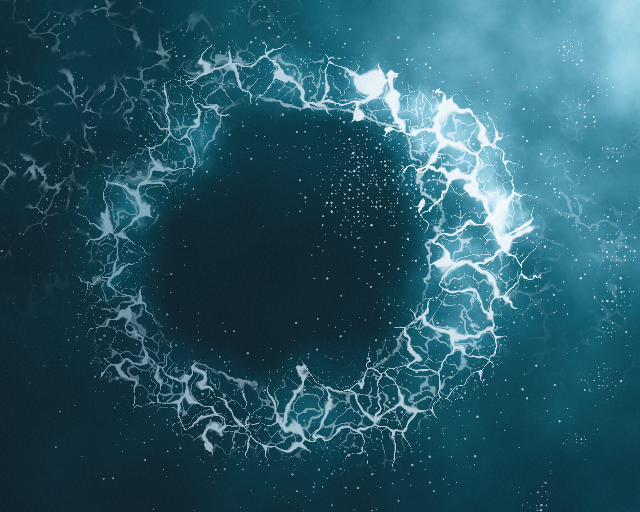
Write a Shadertoy shader that draws this texture.

```glsl
// Aerial view of a ring of white sea foam around a dark pool in teal water.

const float TAU = 6.2831853;

// Foam ring every 30 degrees from the right: mid radius, half width, strength
const vec3 RING[12] = vec3[12](
    vec3(.33, .09, 1.), vec3(.335, .085, 1.), vec3(.315, .045, 1.),
    vec3(.315, .045, .8), vec3(.36, .06, .7), vec3(.33, .055, .55),
    vec3(.385, .06, .42), vec3(.41, .06, .36), vec3(.385, .065, .62),
    vec3(.345, .085, .68), vec3(.35, .08, .75), vec3(.325, .085, .85));

// Milky clouds: centre, radius, strength
const vec4 CLOUDS[10] = vec4[10](
    vec4(.82, .75, .065, 1.9), vec4(.98, .57, .06, 1.7),
    vec4(.71, .845, .05, 1.3), vec4(.91, .49, .06, 1.),
    vec4(.23, .61, .06, .9), vec4(.38, .71, .06, .9),
    vec4(.236, .47, .05, 1.), vec4(.89, .35, .06, .6),
    vec4(.95, .65, .06, 1.4), vec4(.6, .2, .06, .5));

// Water and foam shades, dark to light
const vec3 SHADES[6] = vec3[6](
    vec3(.07, .12, .15), vec3(.045, .235, .29), vec3(.08, .39, .47),
    vec3(.29, .59, .68), vec3(.55, .79, .87), vec3(.86, .94, .98));

vec2 hash2(vec2 p) {
    vec3 q = fract(p.xyx * vec3(.1031, .1030, .0973));
    q += dot(q, q.yzx + 33.33);
    return fract((q.xx + q.yz) * q.zy);
}

float gradientDot(vec2 cell, vec2 corner, vec2 f) {
    float angle = TAU * hash2(cell + corner).x;
    return dot(vec2(cos(angle), sin(angle)), f - corner);
}

float gradientNoise(vec2 p) {
    vec2 i = floor(p), f = fract(p);
    vec2 s = f * f * f * (f * (f * 6. - 15.) + 10.);
    float low = mix(gradientDot(i, vec2(0), f), gradientDot(i, vec2(1, 0), f), s.x);
    float high = mix(gradientDot(i, vec2(0, 1), f), gradientDot(i, vec2(1), f), s.x);
    return mix(low, high, s.y) * 1.4;
}

float fbm(vec2 p) {
    float sum = 0., gain = .55;
    for (int i = 0; i < 5; i++) {
        sum += gain * gradientNoise(p);
        p = mat2(1.6, 1.2, -1.2, 1.6) * p + 17.3;
        gain *= .5;
    }
    return sum;
}

// Gap between the two nearest cell points: zero along cell borders
float cellBorder(vec2 p) {
    vec2 cell = floor(p), nearest = vec2(9);
    for (int y = -1; y <= 1; y++)
    for (int x = -1; x <= 1; x++) {
        vec2 c = cell + vec2(x, y);
        float d = length(c + hash2(c + 40.) - p);
        nearest = d < nearest.x ? vec2(d, nearest.x) : vec2(nearest.x, min(nearest.y, d));
    }
    return nearest.y - nearest.x;
}

float web(vec2 p, float scale, float width) {
    width = max(width, .002);
    return 1. - smoothstep(width * .3, width, cellBorder(p * scale));
}

// Scattered round drops, kept with the given probability
float drops(vec2 p, float scale, float density) {
    vec2 cell = floor(p * scale);
    vec2 h = hash2(cell + 90.), k = hash2(cell + 210.);
    float radius = mix(.12, .32, k.y * k.y);
    float d = length(fract(p * scale) - mix(vec2(.35), vec2(.65), h));
    return (1. - smoothstep(radius * .5, radius + .08, d)) * step(k.x, density);
}

float glow(vec2 p, vec2 centre, float radius) {
    vec2 d = (p - centre) / radius;
    return exp(-dot(d, d));
}

vec3 ringAt(float angle) {
    float a = fract(angle / TAU) * 12.;
    int i = int(a) % 12;
    return mix(RING[i], RING[(i + 1) % 12], smoothstep(0., 1., fract(a)));
}

vec3 shade(float tone) {
    vec3 c = SHADES[0];
    for (int i = 1; i < 6; i++) c = mix(c, SHADES[i], clamp(tone - float(i - 1), 0., 1.));
    return c;
}

void mainImage(out vec4 fragColor, in vec2 fragCoord) {
    vec2 p = fragCoord / iResolution.y;
    float mist = fbm(p * 5.), clots = fbm(p * 13. + 8.);
    vec2 warp = vec2(fbm(p * 8. + 3.), fbm(p * 8. + 31.));
    vec2 bent = p + .055 * warp + .008 * vec2(gradientNoise(p * 42.), gradientNoise(p * 42. + 9.));

    // Position across the ring: -1 at the inner rim, 1 at the outer rim
    vec2 q = p - vec2(.61, .53) + .03 * warp;
    vec3 ring = ringAt(atan(q.y, q.x));
    float u = (length(q) - ring.x) / ring.y, strength = ring.z;
    float band = 1. - smoothstep(.5, 1.5, abs(u) + .7 * mist);
    float inside = 1. - smoothstep(-2., -.7, u);

    // Open water lit from the upper right, darker in the pool
    float d = length(p - vec2(1.25, 1.));
    float tone = 4.7 * exp(-1.25 * pow(d, 1.2)) - .4;
    tone += mist * (.25 + .3 * tone);
    tone *= 1. - .72 * inside;
    tone += inside * .55 * smoothstep(.5, .82, p.y);

    // Milky haze under the foam
    float cloud = 0.;
    for (int i = 0; i < 10; i++) cloud += CLOUDS[i].w * glow(p + .04 * warp, CLOUDS[i].xy, CLOUDS[i].z);
    tone += (exp(-u * u) * strength * strength * .75 + cloud * .9) * max(0., .75 + 1.1 * clots);

    // Foam strands, thin rim thread and loose outer lace
    float width = (.04 + .09 * strength + .06 * cloud) * band * max(.15, .85 + 1.6 * clots);
    float foam = web(bent, 13., width) * smoothstep(0., .3, band);
    foam = max(foam, .65 * band * web(bent + .4, 31., .17 * band * (.6 + clots)));
    float rim = abs(u + 1. + .5 * clots) * ring.y;
    foam = max(foam, (1. - smoothstep(.001, .004, rim)) * smoothstep(-.2, .25, clots + strength - .6) * .7);
    float lace = (1. - inside) * (.8 * glow(p, vec2(.07, .71), .18) + .5 * glow(p, vec2(.3, .9), .22)
        + .35 * glow(p, vec2(1.08, .55), .2)) * smoothstep(-.15, .35, clots);
    foam = max(foam, lace * web(bent + .7, 24., .16));

    // Spray in the pool, around the ring and along the right
    float arc = (p.x - 1.21 + .65 * (p.y - .5) * (p.y - .5)) / .035;
    float density = .4 * glow(p, vec2(.72, .65), .1) + .35 * exp(-arc * arc) * smoothstep(-.2, .3, clots)
        + .12 * exp(-u * u * .3) + .25 * lace;
    foam = max(foam, .8 * drops(p + .004 * warp, 115., density));
    foam = max(foam, .5 * drops(p + .3, 180., density * .7));

    vec3 foamColor = mix(vec3(.54, .69, .79), vec3(.97, .99, 1.), clamp(strength * 1.2 - .25, 0., 1.));
    vec3 color = mix(shade(tone), foamColor, clamp(foam, 0., 1.) * (.55 + .4 * strength));
    color += .012 * gradientNoise(p * 190.);
    fragColor = vec4(clamp(color, 0., 1.), 1.);
}
```
